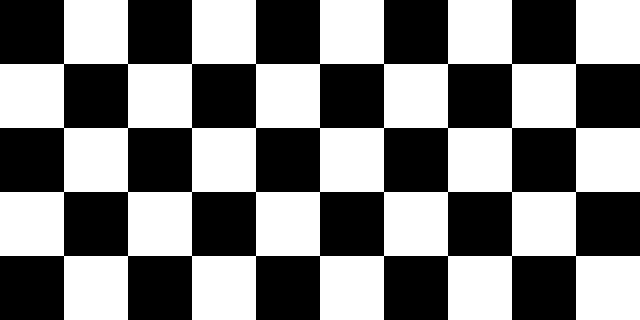
This pattern is drawn by a Shadertoy shader. Its source:

```glsl
// Black and white checkerboard, ten squares across and five down.
// Each axis gives a signed square wave; their product picks the colour,
// and its ramps are one pixel wide so that the edges stay smooth.

#define SQUARES vec2(10.0, 5.0)
#define EDGE_PIXELS 1.0
#define DARK_COLOR vec3(0.0)
#define LIGHT_COLOR vec3(1.0)

// Signed distance to the nearest square boundary: positive in even squares.
vec2 boundaryDistance(vec2 cell) {
    return abs(mod(cell - 0.5, 2.0) - 1.0) - 0.5;
}

void mainImage(out vec4 fragColor, in vec2 fragCoord) {
    // Canvas position and edge width, both in squares
    vec2 cell = fragCoord / iResolution.xy * SQUARES;
    vec2 edgeWidth = EDGE_PIXELS * SQUARES / iResolution.xy;

    // Smoothed square wave along each axis, from -1 to 1
    vec2 wave = clamp(2.0 * boundaryDistance(cell) / edgeWidth, -1.0, 1.0);

    // Equal signs are dark, opposite signs are light
    float light = 0.5 - 0.5 * wave.x * wave.y;
    fragColor = vec4(mix(DARK_COLOR, LIGHT_COLOR, light), 1.0);
}
```
